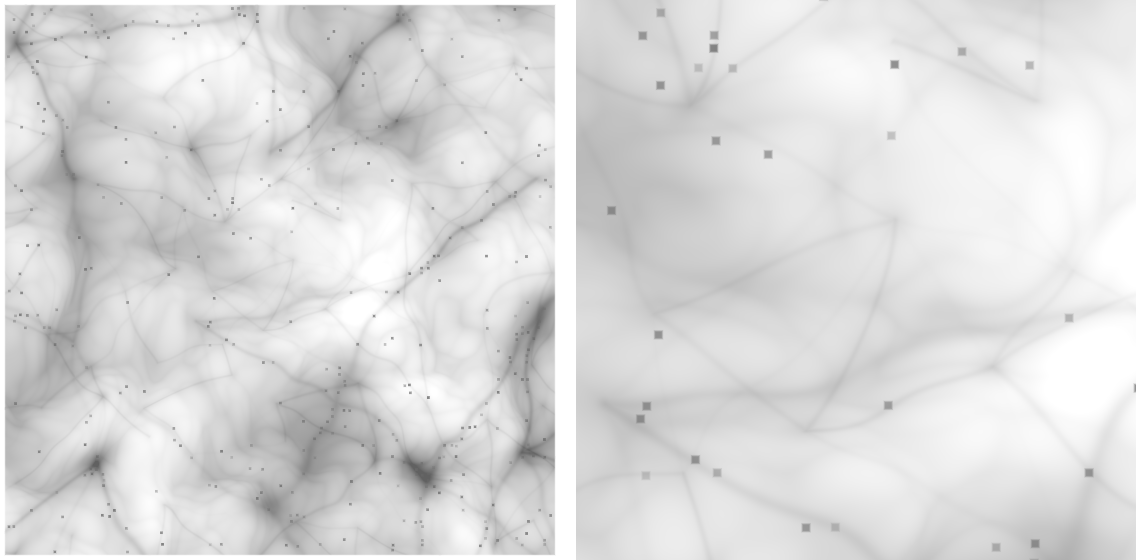
Left, the full canvas; right, a detail of the centre.
Give the GLSL for this texture, as a WebGL 1 fragment shader.

```glsl
precision highp float;
// Pale grey web: soft cloudy voids crossed by thin dark filaments with specks.
// Clouds are smooth cellular noise; filaments are random links between the
// jittered nodes of a grid, halos sit on the nodes, specks follow the links.

uniform vec2 u_resolution;

#define PAPER 0.975          // tone of the emptiest areas
#define CLOUD_CONTRAST 0.52
#define BROAD_CONTRAST 0.033
#define WEB_SCALE 3.6        // filament nodes across the canvas
#define LINE_DARK 0.075
#define GLOW_DARK 0.085
#define HALO_DARK 0.42
#define SPECK_GRID 95.0
#define SPECK_CHANCE 0.36
#define SPECK_TONE 0.42
#define MARGIN 0.009

float hash(vec2 p) {
  vec3 q = fract(vec3(p.xyx) * vec3(0.1031, 0.1030, 0.0973));
  q += dot(q, q.yzx + 33.33);
  return fract((q.x + q.y) * q.z);
}

vec2 hash2(vec2 p) {
  return vec2(hash(p + 17.3), hash(p + 71.9));
}

// Layered sines that bend straight shapes into wisps
vec2 bend(vec2 p) {
  vec2 w = 0.030 * sin(p.yx * vec2(6.1, 7.3) + 2.0 * sin(p * 4.7 + 1.3));
  w += 0.011 * sin(p.yx * vec2(19.0, 17.0) + 2.0 * sin(p * 13.0 + 0.6));
  return w + 0.004 * sin(p.yx * vec2(47.0, 53.0) + 2.0 * sin(p * 31.0));
}

// Squared distance to the nearest seed, with softened creases
float softCells(vec2 p) {
  vec2 cell = floor(p);
  float sum = 0.0;
  for (int y = -1; y <= 1; y++) {
    for (int x = -1; x <= 1; x++) {
      vec2 c = cell + vec2(float(x), float(y));
      vec2 d = c + 0.1 + 0.8 * hash2(c) - p;
      sum += exp(-14.0 * dot(d, d));
    }
  }
  return -log(sum + 0.00001) / 14.0;
}

float clouds(vec2 p) {
  float broad = softCells(p * 5.0 + 3.0);
  float middle = softCells(p * 10.0 + 40.0 + 1.5 * broad);
  float fine = softCells(p * 23.0 + 90.0 + 2.5 * middle);
  return 0.55 * broad + 0.31 * middle + 0.14 * fine;
}

vec2 node(vec2 cell) {
  return cell + 0.2 + 0.6 * hash2(cell);
}

float segmentDistance(vec2 p, vec2 a, vec2 b) {
  vec2 ab = b - a;
  return length(p - a - ab * clamp(dot(p - a, ab) / dot(ab, ab), 0.0, 1.0));
}

// x: thin line, y: glow around it, z: halos on the nodes
vec3 web(vec2 p) {
  vec2 cell = floor(p);
  vec3 result = vec3(0.0);
  for (int y = -1; y <= 1; y++) {
    for (int x = -1; x <= 1; x++) {
      vec2 c = cell + vec2(float(x), float(y));
      vec2 a = node(c);
      float fade = max(0.0, 1.0 - length(p - a) / 1.1);
      result.z += pow(hash(c + 5.7), 5.0) * pow(fade, 8.0);
      for (int k = 0; k < 4; k++) {
        vec2 way = k == 3 ? vec2(0.0, 1.0) : vec2(1.0, float(k) - 1.0);
        float strength = smoothstep(0.45, 1.0, hash(c + 9.1 * float(k + 2)));
        float d = segmentDistance(p, a, node(c + way));
        float glow = max(0.0, 1.0 - d / 0.2);
        result.x = max(result.x, strength * exp(-d * d * 2200.0));
        result.y += strength * glow * glow;
      }
    }
  }
  return result;
}

// Strong wide web plus a fainter, finer one
vec3 fullWeb(vec2 p) {
  vec2 q = p + bend(p);
  return web(q * WEB_SCALE + 20.0)
       + vec3(0.45, 0.35, 0.3) * web(q * WEB_SCALE * 2.4 + 60.0);
}

// Small soft squares, most likely where the web is dense
float specks(vec2 p) {
  vec2 cell = floor(p * SPECK_GRID);
  vec2 centre = cell + 0.3 + 0.4 * hash2(cell);
  vec3 w = fullWeb(centre / SPECK_GRID);
  float chance = 0.008 + SPECK_CHANCE * w.x + 0.04 * w.y;
  vec2 d = abs(p * SPECK_GRID - centre);
  float square = 1.0 - smoothstep(0.14, 0.31, max(d.x, d.y));
  return square * step(hash(cell + 3.1), chance) * mix(0.25, 0.8, hash(cell + 8.4));
}

void main() {
  vec2 uv = gl_FragCoord.xy / u_resolution;
  vec2 p = uv + bend(uv + 2.0);

  // Clouds and broad light and dark areas
  float tone = PAPER - CLOUD_CONTRAST * clouds(p);
  tone += BROAD_CONTRAST * (sin(dot(p, vec2(5.0, 3.1)) + 2.4)
        + sin(dot(p, vec2(-4.2, 8.3)) + 0.7) + sin(dot(p, vec2(11.0, 6.4)) + 4.0));

  // Filaments, halos and specks
  tone -= dot(fullWeb(uv), vec3(LINE_DARK, GLOW_DARK, HALO_DARK));
  tone = mix(clamp(tone, 0.38, 1.0), SPECK_TONE, specks(uv));

  // White margin
  vec2 inset = min(uv, 1.0 - uv) - MARGIN;
  float pixel = 1.0 / min(u_resolution.x, u_resolution.y);
  tone = mix(1.0, tone, smoothstep(-pixel, pixel, min(inset.x, inset.y)));
  gl_FragColor = vec4(vec3(tone), 1.0);
}
```
